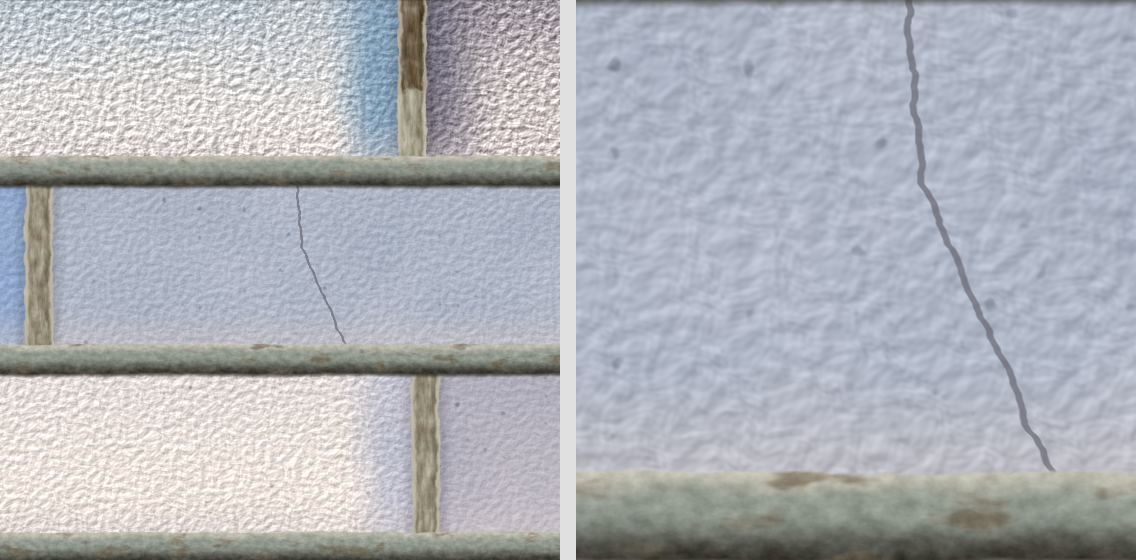
Left, the full canvas; right, a detail of the centre.
A WebGL 2 fragment shader for this texture:

```glsl
#version 300 es
precision highp float;

uniform vec2 u_resolution;
out vec4 fragColor;

// Layout, in canvas heights
const vec2 PITCH = vec2(1.34, 0.336);
const float BED_BASE = 0.0235;
const float BED_HALF = 0.026;
const float HEAD_HALF = 0.025;
const float HEAD_EVEN = 0.748;
const float HEAD_ODD = 0.07;
const float ROW_DRIFT = 0.012;
const float SHADOW_DEPTH = 0.009;

// Brick tones and finish (gloss, roughness): left and right brick of each row
const vec3 TONE[6] = vec3[6](
  vec3(0.76, 0.76, 0.81), vec3(0.70, 0.69, 0.74),
  vec3(0.57, 0.66, 0.80), vec3(0.68, 0.71, 0.77),
  vec3(0.53, 0.64, 0.73), vec3(0.47, 0.45, 0.51));
const vec2 FINISH[6] = vec2[6](
  vec2(1.0, 0.17), vec2(0.12, 0.07),
  vec2(0.0, 0.06), vec2(0.0, 0.08),
  vec2(0.85, 0.27), vec2(0.75, 0.32));

const vec3 SHEEN = vec3(0.93, 0.89, 0.86);
const vec3 PINK_FILM = vec3(0.82, 0.78, 0.78);
const vec3 LIME = vec3(0.79, 0.77, 0.71);
const vec3 BED_GREEN = vec3(0.57, 0.60, 0.56);
const vec3 BED_DARK = vec3(0.21, 0.20, 0.17);
const vec3 MORTAR_PALE = vec3(0.65, 0.63, 0.55);
const vec3 MORTAR_BROWN = vec3(0.40, 0.34, 0.26);
const vec3 CRACK_COLOR = vec3(0.38, 0.38, 0.42);
const float CRACK_HALF = 0.0013;

vec2 hashGradient(vec2 cell) {
  vec3 h = fract(cell.xyx * vec3(0.1031, 0.1030, 0.0973));
  h += dot(h, h.yzx + 33.33);
  float angle = 6.28318 * fract((h.x + h.y) * h.z);
  return vec2(cos(angle), sin(angle));
}

float gradientNoise(vec2 p) {
  vec2 i = floor(p), f = fract(p);
  vec2 w = f * f * f * (f * (f * 6.0 - 15.0) + 10.0);
  vec2 e = vec2(0.0, 1.0);
  float a = dot(hashGradient(i), f);
  float b = dot(hashGradient(i + e.yx), f - e.yx);
  float c = dot(hashGradient(i + e.xy), f - e.xy);
  float d = dot(hashGradient(i + e.yy), f - e.yy);
  return mix(mix(a, b, w.x), mix(c, d, w.x), w.y);
}

float fbm(vec2 p) {
  float sum = 0.0, gain = 1.0;
  for (int i = 0; i < 4; i++) {
    sum += gain * gradientNoise(p);
    p = p * 2.03 + 17.3;
    gain *= 0.55;
  }
  return sum;
}

// Side-lit slope of the pebbled glaze
float relief(vec2 p) {
  vec2 q = p * vec2(88.0, 104.0) + 0.7 * gradientNoise(p * 37.0);
  vec2 light = vec2(-0.18, 0.28);
  float coarse = gradientNoise(q + light) - gradientNoise(q - light);
  float fine = gradientNoise(q * 2.3 + light) - gradientNoise(q * 2.3 - light);
  return coarse + 0.6 * fine;
}

vec3 brickColor(vec2 p, float u, float v, int id) {
  vec2 finish = FINISH[id];
  float cloud = fbm(p * 5.0 + 9.0);
  float ends = smoothstep(0.06, 0.16, (1.0 - u) * PITCH.x + 0.02 * cloud)
             * smoothstep(0.02, 0.17, u * PITCH.x);
  float fall = 1.0 - smoothstep(0.25, 1.1, v + 0.25 * cloud);
  float sheen = finish.x * ends * mix(fall, 1.0, finish.x * finish.x * 0.7);
  vec3 color = mix(TONE[id], SHEEN, clamp(sheen, 0.0, 1.0));
  color += cloud * vec3(0.035, 0.025, 0.02);
  color = mix(color, PINK_FILM, 0.45 * (1.0 - smoothstep(0.06, 0.3, v)));
  color += relief(p) * mix(0.08, finish.y, 0.35 + 0.65 * ends);
  float pits = smoothstep(0.42, 0.6, gradientNoise(p * 63.0 + 5.0));
  return color - 0.12 * pits;
}

vec3 headColor(vec2 p, float across, float v, float row) {
  float fissure = fbm(p * vec2(85.0, 22.0));
  float blotch = fbm(p * 32.0 + 3.0);
  float exposed = row > 1.5 ? smoothstep(0.40, 0.44, v + 0.03 * blotch) : 0.25;
  vec3 color = mix(MORTAR_PALE, MORTAR_BROWN, clamp(exposed + 0.5 * blotch, 0.0, 1.0));
  color += 0.17 * fissure;
  float rim = smoothstep(0.62, 0.9, abs(across) + 0.22 * blotch);
  return mix(color, LIME, 0.75 * rim) - 0.13 * smoothstep(0.3, 0.8, across) * (1.0 - rim);
}

vec3 bedColor(vec2 p, float t) {
  float blotch = fbm(p * vec2(14.0, 32.0));
  float grit = fbm(p * vec2(75.0, 105.0));
  vec3 color = mix(BED_DARK, BED_GREEN, smoothstep(-1.15, 0.15, t + 0.2 * blotch));
  color = mix(color, LIME, 0.85 * smoothstep(0.25, 1.0, t + 0.3 * blotch));
  color = mix(color, MORTAR_BROWN, 0.55 * smoothstep(0.15, 0.6, blotch));
  return color + 0.09 * grit;
}

void main() {
  vec2 p = gl_FragCoord.xy / u_resolution.y;
  float soft = max(1.0 / u_resolution.y, 0.0015);

  // Running bond cells
  float course = (p.y - BED_BASE) / PITCH.y;
  float row = floor(course), v = course - row;
  float start = (mod(row, 2.0) < 0.5 ? HEAD_EVEN : HEAD_ODD) - ROW_DRIFT * (row - 1.0);
  float along = (p.x - start) / PITCH.x;
  float column = floor(along);
  int id = int(clamp(row, 0.0, 2.0)) * 2 + int(clamp(column + 1.0, 0.0, 1.0));
  vec3 color = brickColor(p, along - column, v, id);

  // Hairline crack in the middle course
  float path = 0.531 + 0.08 * (0.667 - p.y) + 0.37 * max(0.557 - p.y, 0.0);
  path += 0.006 * fbm(vec2(p.y * 28.0, 2.0));
  float crack = 1.0 - smoothstep(CRACK_HALF, CRACK_HALF + soft, abs(p.x - path));
  color = mix(color, CRACK_COLOR, row == 1.0 ? 0.65 * crack : 0.0);

  // Upright joints with ragged lime edges
  float dx = (along - round(along)) * PITCH.x + 0.004 * gradientNoise(p * 9.0);
  float ragged = HEAD_HALF + 0.004 * fbm(p * 36.0);
  color *= 1.0 - 0.13 * (1.0 - smoothstep(ragged, ragged + 0.025, abs(dx)));
  float head = 1.0 - smoothstep(ragged - soft, ragged + soft, abs(dx));
  color = mix(color, headColor(p, dx / HEAD_HALF, v, row), head);

  // Rounded bed joints and the shadow beneath them
  float dy = (course - round(course)) * PITCH.y + 0.003 * gradientNoise(p * vec2(6.0, 2.0));
  float bedHalf = BED_HALF + 0.002 * fbm(p * 30.0);
  float shadow = smoothstep(-bedHalf - SHADOW_DEPTH, -bedHalf, dy) * step(dy, 0.0);
  color = mix(color, BED_DARK, 0.8 * shadow);
  float bed = 1.0 - smoothstep(bedHalf - soft, bedHalf + soft, abs(dy));
  color = mix(color, bedColor(p, dy / bedHalf), bed);

  fragColor = vec4(clamp(color, 0.0, 1.0), 1.0);
}
```
